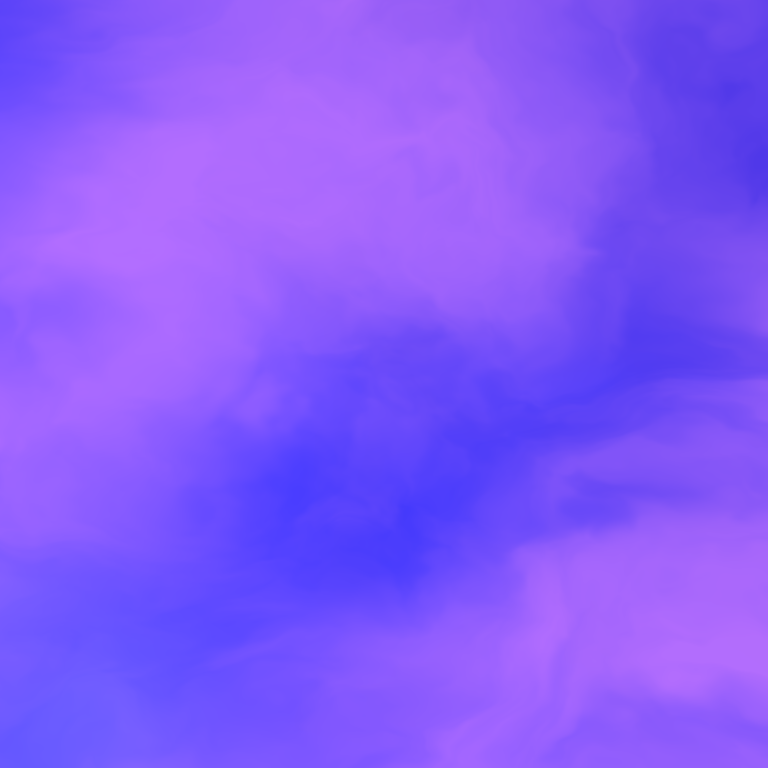
Give the GLSL for this texture, as a three.js fragment shader.

```glsl
// Soft violet and blue clouds, drawn with domain-warped noise.
varying vec2 vUv;

float hash(vec2 p) {
  return fract(sin(dot(p, vec2(127.1, 311.7))) * 43758.5453);
}

float noise(vec2 p) {
  vec2 i = floor(p);
  vec2 f = fract(p);
  f = f * f * f * (f * (f * 6.0 - 15.0) + 10.0);
  return mix(mix(hash(i), hash(i + vec2(1.0, 0.0)), f.x),
             mix(hash(i + vec2(0.0, 1.0)), hash(i + vec2(1.0, 1.0)), f.x), f.y);
}

// Low gain keeps the fine wisps faint
float fbm(vec2 p) {
  float sum = 0.0;
  float amplitude = 0.55;
  for (int i = 0; i < 5; i++) {
    sum += amplitude * noise(p);
    p = mat2(0.88, 0.48, -0.48, 0.88) * p * 2.03 + 17.3;
    amplitude *= 0.46;
  }
  return sum;
}

// Soft round falloff
float puff(vec2 p, vec2 centre, vec2 size) {
  vec2 d = (p - centre) / size;
  return exp(-dot(d, d));
}

// Soft falloff around a line from a to b
float streak(vec2 p, vec2 a, vec2 b, float width) {
  vec2 ab = b - a;
  float along = clamp(dot(p - a, ab) / dot(ab, ab), 0.0, 1.0);
  float d = length(p - a - ab * along) / width;
  return exp(-d * d);
}

void main() {
  // Two rounds of warping bend the clouds into wisps
  vec2 p = vUv * vec2(2.3, 3.4);
  vec2 bend = vec2(fbm(p + 3.1), fbm(p + 21.7)) - 0.5;
  vec2 curl = vec2(fbm(p + 1.6 * bend + 8.4), fbm(p + 1.6 * bend + 33.2)) - 0.5;
  float cloud = fbm(p + 1.7 * curl + 5.0);

  // Broad light and dark: a diagonal blue band, dim upper corners, a bright lower right
  vec2 q = vUv + 0.25 * curl;
  float band = streak(q, vec2(0.0, 0.06), vec2(0.78, 0.55), 0.19);
  float core = puff(q, vec2(0.43, 0.35), vec2(0.20, 0.12));
  float east = puff(q, vec2(0.92, 0.50), vec2(0.26, 0.16));
  float wisp = puff(q, vec2(0.84, 0.30), vec2(0.15, 0.03));
  float corners = puff(q, vec2(0.0, 0.91), vec2(0.20, 0.14))
                + 0.65 * puff(q, vec2(1.0, 0.92), vec2(0.30, 0.22));
  float bright = puff(q, vec2(0.78, 0.08), vec2(0.30, 0.16));
  float glow = 0.81 - 0.48 * band - 0.30 * core - 0.22 * east - 0.25 * wisp - 0.55 * corners;
  glow = clamp(glow + 0.12 * bright + 0.85 * (cloud - 0.5), 0.0, 1.0);

  vec3 deepBlue = vec3(0.18, 0.19, 1.0);
  vec3 orchid = vec3(0.70, 0.43, 1.0);
  vec3 color = mix(deepBlue, orchid, glow);

  // Duller violet toward the upper right, clearer blue at the lower left
  float dusk = smoothstep(0.2, 1.1, 0.5 * (vUv.x + vUv.y) + 0.8 * (fbm(p * 0.8 + bend + 50.0) - 0.5));
  color -= dusk * (1.0 - 0.8 * glow) * vec3(0.0, 0.04, 0.11);
  color.g += 0.06 * puff(q, vec2(0.04, 0.08), vec2(0.2));

  gl_FragColor = vec4(color, 1.0);
}
```
